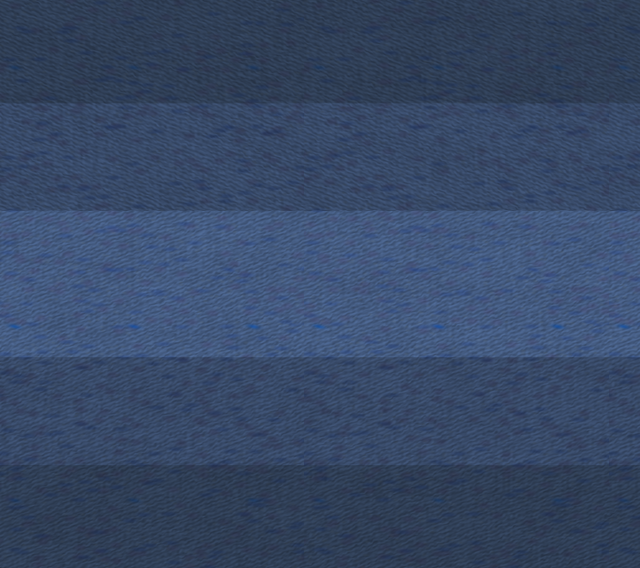
This background is drawn by a WebGL 2 fragment shader. Its source:

```glsl
#version 300 es
precision highp float;
// Woven denim in five horizontal bands, brightest in the middle.
// Diagonal twill ribs flip direction between bands; layered sines give uneven
// dye, and cellular noise scatters grain, slubs and coloured flecks.

uniform vec2 u_resolution;
out vec4 outColor;

// Band edges as fractions of the height, bottom to top
const float EDGE_LOW = 0.181;
const float EDGE_MID_LOW = 0.371;
const float EDGE_MID_HIGH = 0.629;
const float EDGE_HIGH = 0.818;

const vec3 OUTER_BLUE = vec3(0.184, 0.244, 0.335);
const vec3 MIDDLE_BLUE = vec3(0.220, 0.291, 0.410);
const vec3 CENTRE_BLUE = vec3(0.265, 0.355, 0.502);
const vec3 SLUB_BLUE = vec3(0.13, 0.25, 0.53);
const vec3 BRIGHT_BLUE = vec3(0.04, 0.31, 0.68);
const vec3 FADED_PLUM = vec3(0.28, 0.26, 0.43);
const vec3 PALE_THREAD = vec3(0.36, 0.42, 0.47);

const float RIB_PERIOD = 0.0078;   // vertical spacing of twill ribs
const float RIB_SLOPE = 0.40;
const float RIB_CONTRAST = 0.085;
const float GRAIN_SIZE = 0.0028;
const float GRAIN_CONTRAST = 0.17;
const float CLOTH_REPEAT = 0.536;  // width of one repeat of the cloth

float hash(vec2 p) {
    vec3 q = fract(vec3(p.xyx) * 0.1031);
    q += dot(q, q.yzx + 33.33);
    return fract((q.x + q.y) * q.z);
}

// Soft grain, interpolated between lattice values
float grain(vec2 p) {
    vec2 i = floor(p), f = smoothstep(0.0, 1.0, fract(p));
    return mix(mix(hash(i), hash(i + vec2(1, 0)), f.x),
               mix(hash(i + vec2(0, 1)), hash(i + vec2(1, 1)), f.x), f.y) - 0.5;
}

// Cellular noise: soft spots in stretched cells, kept with chance density
float flecks(vec2 p, vec2 cell, float density, float seed) {
    vec2 q = p / cell, base = floor(q);
    float spot = 0.0;
    for (int y = -1; y <= 1; y++) {
        for (int x = -1; x <= 1; x++) {
            vec2 id = base + vec2(x, y);
            vec2 centre = id + vec2(hash(id + seed), hash(id + seed + 17.0));
            float kept = step(hash(id + seed + 41.0), density);
            spot = max(spot, kept * (1.0 - smoothstep(0.1, 0.65, length(q - centre))));
        }
    }
    return spot;
}

// Strongest slubs: one row of tapered dashes, two or three per repeat
float slubRow(vec2 p, float height, float start, int count) {
    float row = 0.0;
    for (int i = 0; i < count; i++) {
        float first = start + 0.210 * float(i);
        float x = mod(p.x - first + 0.5 * CLOTH_REPEAT, CLOTH_REPEAT) - 0.5 * CLOTH_REPEAT;
        vec2 d = vec2(x, p.y - height + 0.15 * x) / vec2(0.010, 0.0035);
        row = max(row, exp(-dot(d, d)));
    }
    return row;
}

void main() {
    vec2 p = gl_FragCoord.xy / u_resolution.y;
    float pixel = 1.0 / u_resolution.y;
    vec2 cloth = vec2(mod(p.x, CLOTH_REPEAT), p.y);

    // Stepped bands
    vec4 edges = vec4(EDGE_LOW, EDGE_MID_LOW, EDGE_MID_HIGH, EDGE_HIGH);
    vec4 above = smoothstep(edges - 0.6 * pixel, edges + 0.6 * pixel, vec4(p.y));
    float centre = above.y - above.z;
    vec3 color = mix(OUTER_BLUE, MIDDLE_BLUE, above.x - above.w);
    color = mix(color, CENTRE_BLUE, centre);

    // Twill ribs, falling to the right in the upper two bands
    float lean = mix(RIB_SLOPE, -RIB_SLOPE, above.z);
    float wobble = 0.10 * sin(p.x * 71.0 + p.y * 39.0) + 0.5 * grain(p * 150.0);
    float phase = (p.y - lean * p.x) / RIB_PERIOD + wobble;
    float ribFade = 1.0 - smoothstep(0.35, 0.7, pixel / RIB_PERIOD);
    float weave = RIB_CONTRAST * ribFade * sin(6.28318 * phase);

    // Thread grain and uneven dye
    vec2 along = vec2(p.x, p.y - lean * p.x);
    weave += GRAIN_CONTRAST * grain(along / vec2(1.6 * GRAIN_SIZE, GRAIN_SIZE));
    weave += 0.05 * grain(vec2(p.x * 230.0, p.y * 14.0));
    weave += 0.04 * grain(vec2(p.x * 12.0, p.y * 210.0));
    weave += 0.010 * (sin(p.x * 23.0 + 2.0 * sin(p.y * 17.0)) + sin(p.y * 53.0 + p.x * 5.0));
    color *= 1.0 + weave;

    // Scattered plum, blue and pale threads
    float light = mix(0.65, 1.0, centre);
    color = mix(color, FADED_PLUM * light, 0.30 * flecks(cloth, vec2(0.024, 0.013), 0.22, 3.0));
    color = mix(color, SLUB_BLUE * light, 0.32 * flecks(cloth, vec2(0.030, 0.009), 0.13, 61.0));
    color = mix(color, PALE_THREAD * light, 0.22 * flecks(cloth, vec2(0.009, 0.005), 0.10, 113.0));

    // Rows of strong slubs
    float bright = max(slubRow(p, 0.425, 0.026, 3),
                       0.6 * max(slubRow(p, 0.881, 0.026, 3), slubRow(p, 0.119, 0.026, 3)));
    float soft = max(slubRow(p, 0.525, 0.193, 2), slubRow(p, 0.776, 0.193, 2));
    color = mix(color, BRIGHT_BLUE * light, 0.65 * bright);
    color = mix(color, SLUB_BLUE * light, 0.50 * soft);

    outColor = vec4(color, 1.0);
}
```
